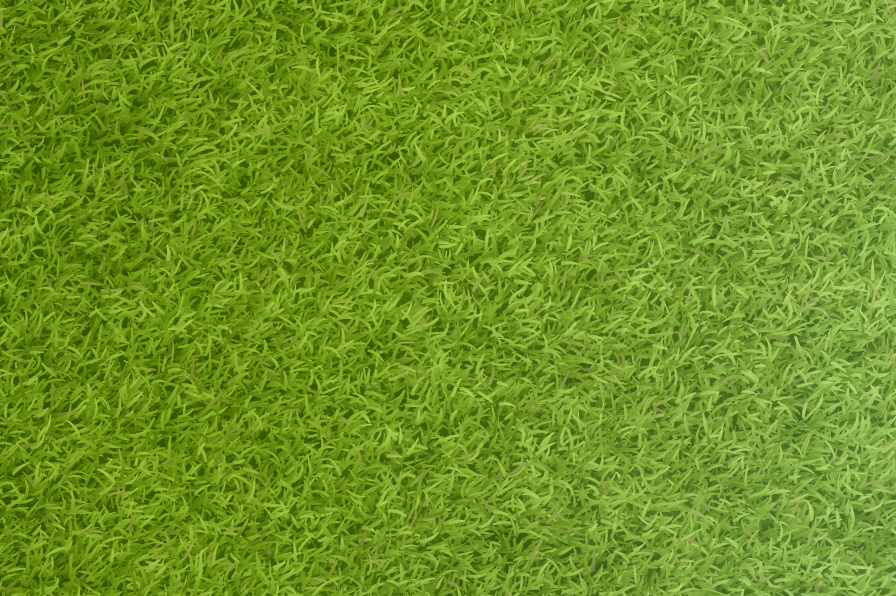
A Shadertoy shader for this texture:

```glsl
// A lawn of short, overlapping grass blades, lit paler toward the right.

const int LAYERS = 8;
const float CELL = 0.024;          // blade spacing, in canvas heights
const vec3 SHADE_GREEN = vec3(0.27, 0.40, 0.04);
const vec3 LEAF_GREEN  = vec3(0.44, 0.59, 0.11);
const vec3 TIP_GREEN   = vec3(0.61, 0.76, 0.27);
const vec3 DRY_STRAW   = vec3(0.60, 0.60, 0.30);

vec4 hash4(vec3 p) {
    vec4 q = fract(p.xyzx * vec4(0.1031, 0.1030, 0.0973, 0.1099));
    q += dot(q, q.wzxy + 33.33);
    return fract((q.xxyz + q.yzzw) * q.zywx);
}

float cornerSlope(vec2 corner, vec2 offset, float seed) {
    float a = 6.2832 * hash4(vec3(corner + 50.0, seed)).x;
    return dot(vec2(cos(a), sin(a)), offset);
}

float gradientNoise(vec2 p, float seed) {
    vec2 i = floor(p), f = fract(p);
    vec2 u = f * f * f * (f * (f * 6.0 - 15.0) + 10.0);
    vec2 e = vec2(1.0, 0.0);
    float low  = mix(cornerSlope(i, f, seed), cornerSlope(i + e.xy, f - e.xy, seed), u.x);
    float high = mix(cornerSlope(i + e.yx, f - e.yx, seed), cornerSlope(i + e.xx, f - e.xx, seed), u.x);
    return mix(low, high, u.y);
}

// Dark to light ramp of the greens
vec3 grassColor(float tone) {
    float t = clamp(tone, -0.2, 1.2);
    vec3 c = t < 0.5 ? mix(SHADE_GREEN, LEAF_GREEN, 2.0 * t)
                     : mix(LEAF_GREEN, TIP_GREEN, 2.0 * t - 1.0);
    return max(c, 0.0);
}

// Coverage of a bent, tapered blade; p is relative to its middle.
// Returns coverage in x and position along the blade (-1 root, 1 tip) in y.
vec2 blade(vec2 p, float angle, float halfLength, float halfWidth, float bend, float pixel) {
    float c = cos(angle), s = sin(angle);
    vec2 q = vec2(c * p.x + s * p.y, c * p.y - s * p.x);
    float along = q.x / halfLength;
    float across = abs(q.y - bend * halfLength * (along * along - 0.3));
    float width = halfWidth * (1.0 - 0.55 * smoothstep(-0.2, 1.0, along));
    float side = 1.0 - smoothstep(-0.75 * pixel, 0.75 * pixel, across - width);
    float ends = 1.0 - smoothstep(-pixel, pixel, abs(q.x) - halfLength);
    return vec2(side * ends, clamp(along, -1.0, 1.0));
}

// Paint one layer of scattered blades over the colour beneath
vec3 paintLayer(vec3 under, vec2 p, float layer, float light, float lean, float pixel) {
    float depth = layer / float(LAYERS - 1);
    vec2 g = p / CELL + vec2(0.37, 0.61) * layer;
    vec2 home = floor(g);
    vec3 col = under;
    for (int j = -1; j <= 1; j++)
    for (int i = -1; i <= 1; i++) {
        vec2 cell = home + vec2(i, j);
        vec4 place = hash4(vec3(cell + 20.0, 7.0 + layer * 3.0));
        vec4 look = hash4(vec3(cell + 90.0, 61.0 + layer * 5.0));
        float angle = lean + 1.5 * (place.z + place.w - 1.0);
        angle += look.w > 0.8 ? 1.5 : 0.0;
        float halfLength = mix(0.010, 0.020, look.x);
        float halfWidth = mix(0.0019, 0.0032, look.y);
        vec2 b = blade((g - cell - place.xy) * CELL, angle, halfLength,
                       halfWidth, 0.5 * (place.w - 0.5), pixel);
        float tone = light + 0.45 * (depth - 0.62) + 0.68 * (look.z - 0.5) + 0.15 * b.y;
        vec3 paint = grassColor(tone);
        float dry = step(0.96, fract(look.x * 17.0 + look.y * 5.0));
        paint = mix(paint, DRY_STRAW * (0.75 + 0.4 * light), 0.6 * dry);
        col = mix(col, paint, b.x);
    }
    return col;
}

void mainImage(out vec4 fragColor, in vec2 fragCoord) {
    vec2 p = fragCoord / iResolution.y;
    vec2 uv = fragCoord / iResolution.xy;
    float pixel = 1.0 / iResolution.y;

    // Broad light, soft clumps and faint mowing bands
    float light = 0.58 + 0.34 * (uv.x - 0.5);
    light += 0.20 * gradientNoise(p * 16.0, 3.0);
    light += 0.14 * gradientNoise(p * vec2(3.0, 9.0), 11.0);

    // Blades lean up and right, flatter at the lower right
    float lean = 0.65 - 0.35 * uv.x * (1.0 - uv.y) + 0.9 * gradientNoise(p * 9.0, 23.0);

    vec3 col = grassColor(light - 0.62);
    for (int k = 0; k < LAYERS; k++) {
        col = paintLayer(col, p, float(k), light, lean, pixel);
    }

    // Pale haze growing to the lower right, deeper green on the left
    float haze = smoothstep(0.25, 1.15, uv.x + 0.25 * (0.5 - uv.y));
    col += vec3(0.005, 0.005, 0.10) * haze;
    col.b -= 0.035 * (1.0 - haze);
    fragColor = vec4(clamp(col, 0.0, 1.0), 1.0);
}
```
